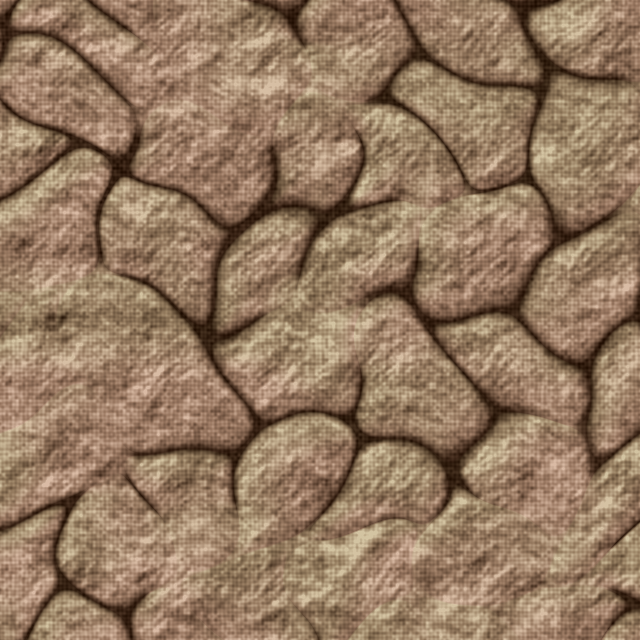
Write a three.js fragment shader that draws this texture.

```glsl
// Cracked clay-coloured stones with rounded edges, lumpy relief and a fine woven grain.
varying vec2 vUv;

const float TAU = 6.2831853;
const float CELLS = 5.8;          // stones across the canvas
const float JITTER = 0.9;         // irregularity of the stones
const float ROUNDNESS = 19.0;     // lower gives rounder corners
const float CRACK_WIDTH = 0.040;  // in stone units
const float CRACK_FADE = 0.17;    // how far cracks close up
const float CRACK_TONE = 0.17;
const float DOME_FALLOFF = 5.5;   // steepness of the stone shoulders
const float BUMP_SCALE = 19.0;
const float BUMP_SLOPE = 0.42;
const float THREADS = 150.0;
const float THREAD_DEPTH = 0.028;
const float GRIT_SCALE = 190.0;
const float GRIT_DEPTH = 0.19;
const float LIGHT_STEP = 0.003;
const vec2 TO_LIGHT = vec2(-0.5, 0.866);

const vec3 SHADOW = vec3(0.25, 0.17, 0.11);
const vec3 CLAY = vec3(0.60, 0.49, 0.395);
const vec3 PALE = vec3(0.79, 0.70, 0.605);
const vec3 ROSE_TINT = vec3(1.02, 0.975, 0.985);
const vec3 OLIVE_TINT = vec3(0.99, 1.02, 0.965);

float hash(vec2 p) {
  return fract(sin(dot(p, vec2(127.1, 311.7))) * 43758.54);
}

vec2 hash2(vec2 p) {
  return vec2(hash(p), hash(p + 37.4));
}

float noise(vec2 p) {
  vec2 i = floor(p);
  vec2 f = fract(p);
  f = f * f * (3.0 - 2.0 * f);
  return mix(mix(hash(i), hash(i + vec2(1.0, 0.0)), f.x),
             mix(hash(i + vec2(0.0, 1.0)), hash(i + 1.0), f.x), f.y);
}

// Layered sines bend the straight cell borders
vec2 bend(vec2 q) {
  q += 0.19 * sin(q.yx * 2.3 + vec2(0.7, 2.9));
  return q + 0.06 * sin(q.yx * 6.1 + vec2(4.1, 1.3));
}

vec2 seed(vec2 cell) {
  return cell + 0.5 + JITTER * (hash2(cell) - 0.5);
}

// Rounded distance to the nearest stone border, growing where cracks close
float crackDistance(vec2 p) {
  vec2 q = bend(p * CELLS);
  vec2 nearest = floor(q);
  float best = 9.0;
  for (int y = -1; y <= 1; y++) {
    for (int x = -1; x <= 1; x++) {
      vec2 cell = floor(q) + vec2(float(x), float(y));
      vec2 away = seed(cell) - q;
      float d = dot(away, away);
      if (d < best) { best = d; nearest = cell; }
    }
  }
  vec2 a = seed(nearest) - q;
  float sum = 0.0;
  for (int y = -2; y <= 2; y++) {
    for (int x = -2; x <= 2; x++) {
      if (x == 0 && y == 0) continue;
      vec2 b = seed(nearest + vec2(float(x), float(y))) - q;
      float border = dot(0.5 * (a + b), normalize(b - a));
      sum += exp(-ROUNDNESS * border);
    }
  }
  float closing = smoothstep(0.50, 0.80, noise(p * 5.5 + 8.3));
  return max(-log(sum) / ROUNDNESS, 0.0) + CRACK_FADE * closing;
}

// Lumps with finer wrinkles, each layer equally steep
float bumps(vec2 p) {
  float height = 0.0;
  float scale = BUMP_SCALE;
  vec2 q = p + 0.010 * sin(p.yx * 37.0);
  for (int i = 0; i < 4; i++) {
    height += noise(q * scale) / scale;
    q = mat2(0.8, 0.6, -0.6, 0.8) * q + 3.7;
    scale *= 1.8;
  }
  return BUMP_SLOPE * height;
}

float dome(float d) {
  return 1.0 - exp(-DOME_FALLOFF * d);
}

void main() {
  vec2 p = vUv;
  vec2 lit = p + TO_LIGHT * LIGHT_STEP;

  // Light from the upper left on the shoulders and the lumps
  float d = crackDistance(p);
  float shoulder = (dome(d) - dome(crackDistance(lit))) / (LIGHT_STEP * CELLS * DOME_FALLOFF);
  float lump = (bumps(p) - bumps(lit)) / LIGHT_STEP;
  float patches = noise(p * 25.0 + 5.2) - 0.5;

  // Woven threads in rows and columns, with grit
  vec2 thread = TAU * THREADS * p + 1.6 * noise(p * 45.0);
  float grain = THREAD_DEPTH * (sin(thread.x) + sin(thread.y));
  grain += GRIT_DEPTH * (noise(p * GRIT_SCALE) - 0.5);

  float tone = 0.622 + 0.09 * shoulder + 0.21 * lump + 0.12 * patches + grain;

  // Dark cracks of uneven width with soft flanks
  float width = CRACK_WIDTH * (0.5 + noise(p * 8.0 + 2.6));
  float crack = exp(-pow(d / width, 1.4));
  tone = mix(tone, CRACK_TONE + 0.6 * grain, 0.94 * crack);

  vec3 color = mix(SHADOW, CLAY, clamp((tone - 0.25) / 0.35, -0.5, 1.0));
  color = mix(color, PALE, clamp((tone - 0.60) / 0.19, 0.0, 1.25));
  float olive = smoothstep(-0.5, 0.6, shoulder + 1.2 * (noise(p * 8.0 + 11.0) - 0.5));
  gl_FragColor = vec4(clamp(color * mix(ROSE_TINT, OLIVE_TINT, olive), 0.0, 1.0), 1.0);
}
```
